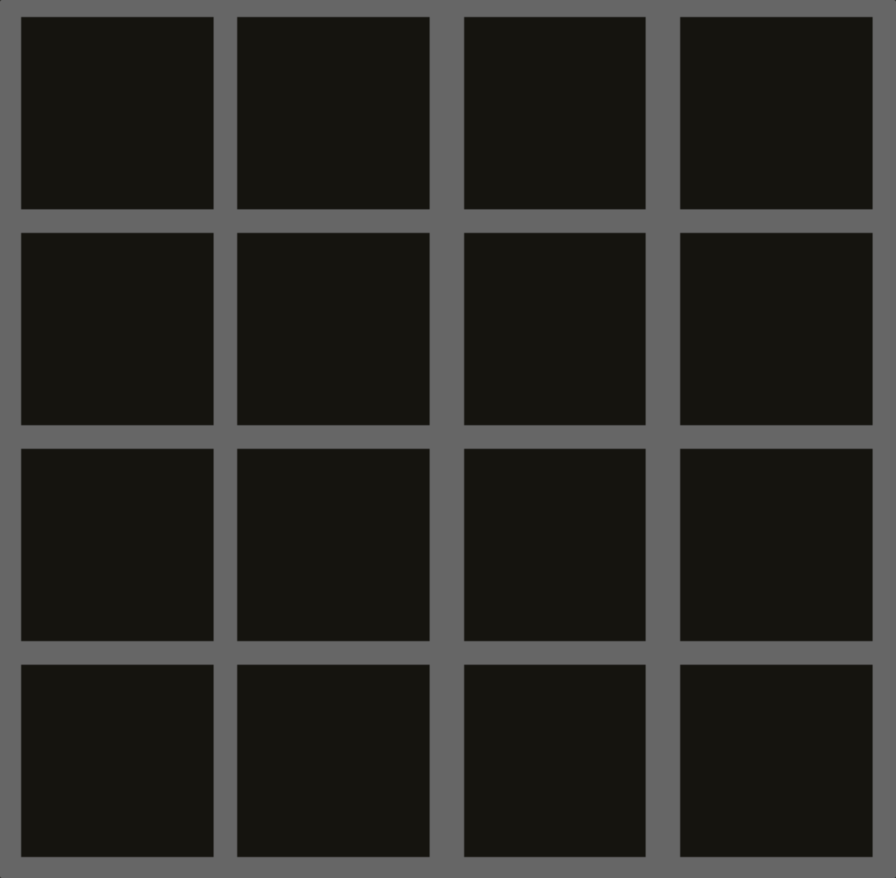
A WebGL 2 fragment shader for this pattern:

```glsl
#version 300 es
precision highp float;
// A four by four grid of near-black panes set in a flat grey frame.
// Pane coverage is the product of two sets of soft bars, one per axis;
// an uneven column step widens the middle and right-hand gaps.

uniform vec2 u_resolution;
out vec4 fragColor;

const int COUNT = 4;
const vec3 FRAME_GREY = vec3(0.400, 0.400, 0.400);
const vec3 PANE_BLACK = vec3(0.081, 0.077, 0.060);

// Layout as fractions of the canvas width (x) and height (y).
const vec2 MARGIN = vec2(0.0236, 0.0239);
const vec2 PITCH = vec2(0.2411, 0.2459);
const vec2 PANE = vec2(0.2148, 0.2190);
const float COLUMN_SHIFT = 0.0122;
const float EDGE_BLUR = 0.0026;
const float CORNER_RADIUS = 0.005;

// Soft coverage of the interval from lo to hi.
float bar(float x, float lo, float hi, float blur) {
    float rise = smoothstep(-0.5 * blur, 0.5 * blur, x - lo);
    float fall = smoothstep(-0.5 * blur, 0.5 * blur, hi - x);
    return rise * fall;
}

// Evenly spaced bars; left edges move by shift from the third bar on,
// right edges from the fourth, so the third bar is narrower.
float barRow(float x, float margin, float pitch, float size, float shift, float blur) {
    float cover = 0.0;
    for (int i = 0; i < COUNT; i++) {
        float n = float(i);
        float start = margin + pitch * n;
        float lo = start + shift * step(1.5, n);
        float hi = start + size + shift * step(2.5, n);
        cover += bar(x, lo, hi, blur);
    }
    return cover;
}

// Signed distance to a box with rounded corners.
float roundedBox(vec2 p, vec2 halfSize, float radius) {
    vec2 q = abs(p) - halfSize + radius;
    return length(max(q, 0.0)) + min(max(q.x, q.y), 0.0) - radius;
}

void main() {
    vec2 uv = gl_FragCoord.xy / u_resolution;
    vec2 blur = max(vec2(EDGE_BLUR), 1.0 / u_resolution);

    // Panes where column and row bars cross.
    float columns = barRow(uv.x, MARGIN.x, PITCH.x, PANE.x, COLUMN_SHIFT, blur.x);
    float rows = barRow(uv.y, MARGIN.y, PITCH.y, PANE.y, 0.0, blur.y);
    vec3 color = mix(FRAME_GREY, PANE_BLACK, columns * rows);

    // Tiny dark nicks at the outer corners of the frame.
    vec2 halfCanvas = 0.5 * vec2(1.0, u_resolution.y / u_resolution.x);
    vec2 p = (uv * 2.0 - 1.0) * halfCanvas;
    float outside = smoothstep(0.0, blur.x, roundedBox(p, halfCanvas, CORNER_RADIUS));
    color = mix(color, PANE_BLACK, outside);

    fragColor = vec4(color, 1.0);
}
```
